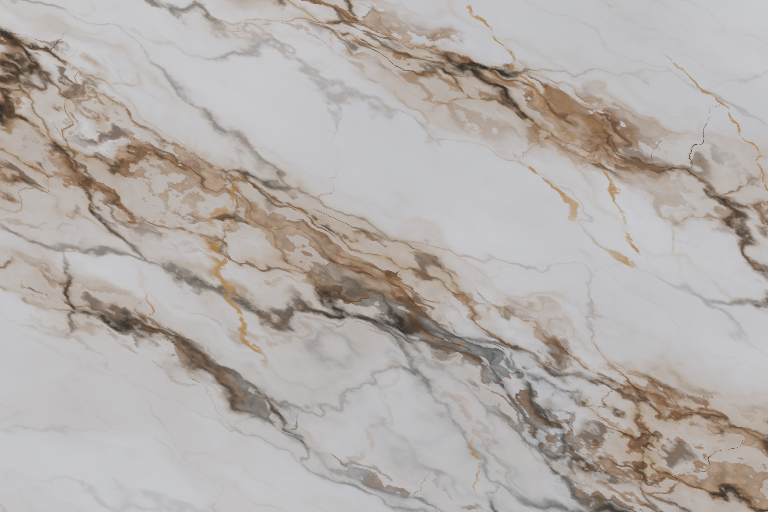
A Shadertoy shader for this texture:

```glsl
// Polished white marble with slanting rust, ochre and slate-grey veins.
#define FLOW_ANGLE -0.47
#define WARP 0.19
#define JAG 0.055
#define VEIN_WIDTH 0.0040
#define WHITE vec3(0.766, 0.769, 0.784)
#define CREAM vec3(0.722, 0.688, 0.662)
#define OCHRE vec3(0.675, 0.575, 0.465)
#define BROWN vec3(0.455, 0.310, 0.205)
#define GOLD vec3(0.670, 0.500, 0.290)
#define GREY vec3(0.530, 0.540, 0.545)
#define DARK vec3(0.195, 0.185, 0.170)

float hash(vec2 p) { return fract(sin(dot(p, vec2(127.1, 311.7))) * 43758.5453); }
vec2 hash2(vec2 p) { return vec2(hash(p), hash(p + 57.3)); }

float noise(vec2 p) {
    vec2 i = floor(p), f = fract(p);
    f = f * f * (3.0 - 2.0 * f);
    return mix(mix(hash(i), hash(i + vec2(1, 0)), f.x),
               mix(hash(i + vec2(0, 1)), hash(i + vec2(1, 1)), f.x), f.y);
}

float fbm(vec2 p) {
    float sum = 0.0, amp = 0.5;
    for (int i = 0; i < 5; i++) {
        sum += amp * noise(p);
        p = p * 2.03 + 17.7;
        amp *= 0.5;
    }
    return sum / 0.97;
}

// Distance across the flow to the borders of stretched cells
float crackle(vec2 s, vec2 scale) {
    vec2 q = s * scale, cell = floor(q), f = fract(q), nearest = vec2(0.0);
    float best = 9.0, edge = 9.0;
    for (int y = -1; y <= 1; y++)
    for (int x = -1; x <= 1; x++) {
        vec2 o = vec2(x, y), r = o + hash2(cell + o) - f;
        if (dot(r, r) < best) { best = dot(r, r); nearest = r; }
    }
    for (int y = -2; y <= 2; y++)
    for (int x = -2; x <= 2; x++) {
        vec2 o = vec2(x, y), r = o + hash2(cell + o) - f, gap = r - nearest;
        if (dot(gap, gap) > 0.0001) {
            vec2 n = normalize(gap);
            edge = min(edge, dot(0.5 * (r + nearest), n) / (abs(n.y) * scale.y + 0.3));
        }
    }
    return edge;
}

float bump(float x, float center, float width) {
    x = (x - center) / width;
    return exp(-x * x);
}

// Thin line where a noise field crosses its middle value
float thread(vec2 p, float width) {
    float n = mix(noise(p), noise(p * 2.1 + 5.3), 0.25);
    return 1.0 - smoothstep(0.2 * width, width, abs(n - 0.5));
}

void mainImage(out vec4 fragColor, in vec2 fragCoord) {
    vec2 p = (fragCoord - 0.5 * iResolution.xy) / iResolution.y;
    float c = cos(FLOW_ANGLE), k = sin(FLOW_ANGLE);
    vec2 flow = vec2(c * p.x + k * p.y, c * p.y - k * p.x);

    // Broad bending, then ragged fine displacement
    vec2 b = flow * vec2(2.5, 4.5), j = flow * vec2(17, 30);
    vec2 s = flow + WARP * (vec2(fbm(b + 3.1), fbm(b + 41.7)) - 0.5);
    s += JAG * (vec2(fbm(j + 8.4), fbm(j + 29.2)) - 0.5);

    // Where the veins gather, and where they turn from rust to slate
    float patches = fbm(s * vec2(2.5, 6.0) + 11.0);
    float band = bump(s.y, -0.09, 0.13) + 0.8 * bump(s.y, 0.36, 0.10) + 0.6 * bump(s.y, -0.36, 0.05);
    band = clamp(band * (0.35 + 1.3 * patches), 0.0, 1.0);
    float slate = (1.0 - smoothstep(-0.16, 0.0, s.y + 0.5 * (patches - 0.5)))
                * smoothstep(-0.35, 0.10, s.x + 0.8 * (patches - 0.5));
    float dense = smoothstep(0.3, 0.8, band);

    // Vein profiles, broken up by grain
    float swell = smoothstep(0.40, 0.66, fbm(s * vec2(5, 11) + 23.0));
    float mottle = fbm(s * vec2(20, 50) + 71.0);
    float grain = fbm(flow * vec2(60, 95) + 19.0);
    float broken = smoothstep(0.28, 0.50, grain);
    float coarse = crackle(s + 4.0, vec2(2.0, 6.6));
    float fine = crackle(s + 9.0, vec2(3.8, 16.0));
    float width = VEIN_WIDTH * (0.5 + 1.3 * swell + 1.6 * slate * band) * (0.5 + mottle);
    float mainVein = exp(-pow(coarse / width, 2.0)) * clamp(0.10 + 1.5 * band, 0.0, 1.0) * (0.4 + 0.6 * swell);
    float sideVein = exp(-pow(fine / (0.75 * width), 2.0)) * dense * (0.35 + 0.65 * swell) * broken;
    float hair = thread(s * vec2(3.5, 13.0) + 6.0, 0.035) * (0.05 + 0.8 * band) * smoothstep(0.40, 0.60, patches);
    float streak = thread(s * vec2(8, 34) + 31.0, 0.10) * dense * smoothstep(0.45, 0.60, mottle);
    float halo = exp(-min(coarse, 1.4 * fine) / 0.011) * band;

    // Cloudy ground and warm haze
    vec3 color = WHITE + 0.10 * (fbm(flow * vec2(2.0, 3.5) + 53.0) - 0.5);
    float haze = band * smoothstep(0.30, 0.60, fbm(s * vec2(3, 7) + 37.0));
    color = mix(color, CREAM, clamp(1.1 * haze + 0.3 * smoothstep(0.5, 0.7, patches), 0.0, 1.0));
    color += 0.07 * band * (grain - 0.5);

    // Stains and ragged blotches that spread from the veins
    color = mix(color, mix(OCHRE, GREY, slate), clamp(halo * (1.9 * mottle - 0.1), 0.0, 0.9));
    float spread = fbm(s * vec2(5, 16) + 83.0) + 0.05 * slate + 0.10 * exp(-min(coarse, fine) / 0.012);
    float blotch = smoothstep(0.61, 0.67, spread + 0.3 * (grain - 0.5)) * dense;
    vec3 blotchColor = mix(mix(OCHRE, BROWN, 0.45), mix(GREY, DARK, 0.5), slate);
    blotchColor = mix(blotchColor, BROWN, 0.7 * smoothstep(0.52, 0.60, mottle));
    color = mix(color, blotchColor + 0.35 * (grain - 0.5), blotch * (0.4 + 0.6 * mottle));

    // Veins with darker cores, then sparse golden cracks
    float darkness = clamp(0.85 * slate + smoothstep(0.52, 0.66, mottle), 0.0, 1.0);
    vec3 veinColor = mix(BROWN, DARK, darkness);
    color = mix(color, mix(BROWN, GOLD, 0.35), 0.8 * hair * broken);
    color = mix(color, mix(BROWN, veinColor, 0.5), 0.6 * streak);
    color = mix(color, veinColor, 0.9 * sideVein);
    color = mix(color, mix(veinColor, DARK, 0.6 * swell), mainVein * (0.5 + 0.5 * broken));
    vec2 crack = vec2(0.906 * s.x - 0.423 * s.y, 0.423 * s.x + 0.906 * s.y);
    float gold = thread(crack * vec2(1.6, 5.5) + 15.0, 0.014) * smoothstep(0.53, 0.64, fbm(flow * 4.0 + 61.0));
    fragColor = vec4(mix(color, GOLD, 0.8 * gold * broken), 1.0);
}
```
